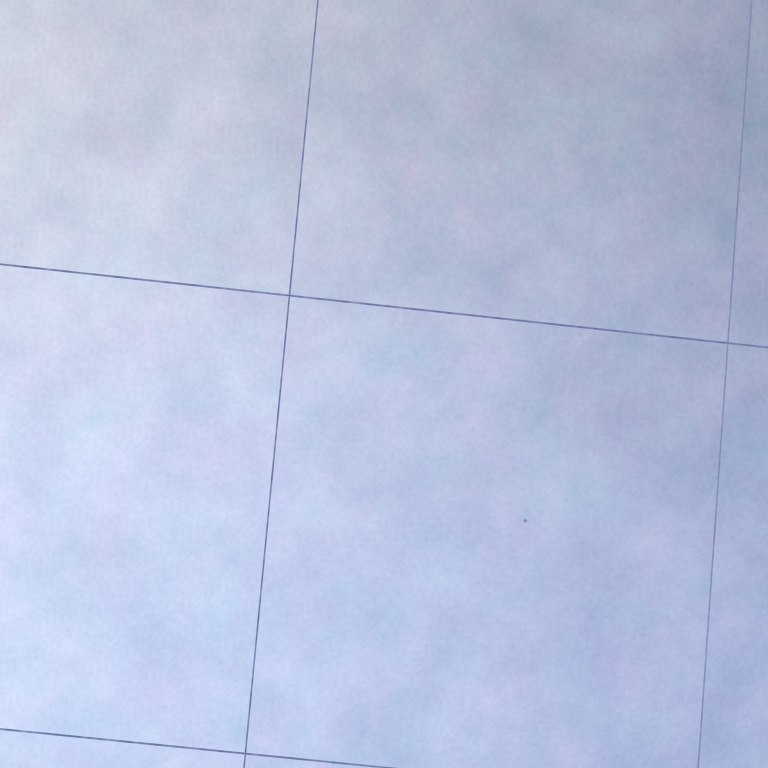
Write a three.js fragment shader that draws this texture.

```glsl
// Large pale blue stone tiles seen at a slight tilt, split by hairline joints.
// Two fanned line families give tile coordinates; gradient noise mottles each
// tile and wears the joints, over a broad fall of light from the left.
varying vec2 vUv;

const vec3 LIGHT_TOP_LEFT = vec3(0.795, 0.815, 0.872);
const vec3 LIGHT_TOP_RIGHT = vec3(0.595, 0.632, 0.728);
const vec3 LIGHT_LOW_LEFT = vec3(0.778, 0.838, 0.958);
const vec3 LIGHT_LOW_RIGHT = vec3(0.648, 0.698, 0.845);
const vec3 GLOW = vec3(0.046, 0.044, 0.050);
const vec3 JOINT_COLOR = vec3(0.41, 0.46, 0.64);
const vec3 PIT_COLOR = vec3(0.45, 0.49, 0.66);
const vec3 CLOUD_TINT = vec3(0.088, 0.078, 0.062);
const vec3 PINK_TINT = vec3(0.056, -0.010, 0.010);
const float JOINT_HALF_WIDTH = 0.0010;
const float EDGE_SOFTNESS = 0.0010;
const mat2 TURN = mat2(0.8, 0.6, -0.6, 0.8);

vec2 hash2(vec2 p) {
  vec2 q = vec2(dot(p, vec2(127.1, 311.7)), dot(p, vec2(269.5, 183.3)));
  return fract(sin(q) * 43758.5);
}

// Unit gradient at a lattice corner, projected on the offset to it.
float cornerSlope(vec2 cell, vec2 corner, vec2 f) {
  float angle = 6.28318 * hash2(cell + corner).x;
  return dot(vec2(cos(angle), sin(angle)), f - corner);
}

float gradientNoise(vec2 p) {
  vec2 cell = floor(p);
  vec2 f = p - cell;
  vec2 w = f * f * f * (f * (f * 6.0 - 15.0) + 10.0);
  float low = mix(cornerSlope(cell, vec2(0.0), f),
                  cornerSlope(cell, vec2(1.0, 0.0), f), w.x);
  float high = mix(cornerSlope(cell, vec2(0.0, 1.0), f),
                   cornerSlope(cell, vec2(1.0), f), w.x);
  return mix(low, high, w.y);
}

float fbm(vec2 p, float gain) {
  float sum = 0.0;
  float amplitude = 0.5;
  for (int i = 0; i < 6; i++) {
    p = TURN * p * 2.0 + 7.3;
    sum += amplitude * gradientNoise(p);
    amplitude *= gain;
  }
  return sum;
}

// Size of one tile along each axis, shrinking slightly with distance.
vec2 tileSpan(vec2 p) {
  return vec2(0.5913 - 0.0263 * p.y, 0.6052 - 0.0081 * p.x);
}

// Integer values fall on the joints.
vec2 tileCoords(vec2 p, vec2 span) {
  vec2 origin = vec2(0.3177 + 0.0963 * p.y, 0.0508 - 0.1003 * p.x);
  return (p - origin) / span;
}

float jointMask(float dist, float halfWidth) {
  return 1.0 - smoothstep(halfWidth - EDGE_SOFTNESS, halfWidth + EDGE_SOFTNESS, dist);
}

// Broad light: bilinear corners with a soft glow left of the centre.
vec3 lightField(vec2 p) {
  vec3 low = mix(LIGHT_LOW_LEFT, LIGHT_LOW_RIGHT, p.x);
  vec3 high = mix(LIGHT_TOP_LEFT, LIGHT_TOP_RIGHT, p.x);
  vec2 d = (p - vec2(0.28, 0.45)) / vec2(0.52, 0.45);
  return mix(low, high, smoothstep(0.05, 1.0, p.y)) + GLOW * exp(-dot(d, d));
}

// Mottled stone, shifted per tile so that no two tiles agree.
vec3 stone(vec3 base, vec2 p, vec2 seed) {
  vec2 q = p + seed * 19.0;
  float cloud = fbm(q * 3.5, 0.72);
  float tint = fbm(q * 5.0 + 31.0, 0.66);
  float grain = gradientNoise(TURN * q * 130.0) + 1.3 * gradientNoise(q.yx * 210.0 + 5.0);
  return base + CLOUD_TINT * cloud + PINK_TINT * tint + 0.014 * grain;
}

// Small round chip in the surface.
float pitMask(vec2 p, vec2 center, float radius) {
  return 1.0 - smoothstep(radius * 0.4, radius * 1.5, length(p - center));
}

void main() {
  vec2 span = tileSpan(vUv);
  vec2 tile = tileCoords(vUv, span);
  vec2 nearest = floor(tile + 0.5);
  vec2 dist = abs(tile - nearest) * span;

  vec3 color = stone(lightField(vUv), vUv, hash2(floor(tile)));
  color = mix(color, PIT_COLOR, 0.8 * pitMask(vUv, vec2(0.684, 0.322), 0.0022));

  // Joints: upright ones fade to the right and top, all are unevenly worn.
  float wear = 0.90 + 0.35 * gradientNoise(vUv * 38.0) + 0.35 * gradientNoise(vUv * 110.0);
  float rightFade = 1.0 - 0.35 * nearest.x;
  float topFade = 1.0 - 0.12 * smoothstep(0.5, 1.0, vUv.y);
  float upright = jointMask(dist.x, JOINT_HALF_WIDTH) * rightFade * topFade;
  float level = jointMask(dist.y, JOINT_HALF_WIDTH * 1.2);
  color = mix(color, JOINT_COLOR, clamp(max(upright, level) * wear, 0.0, 1.0));

  gl_FragColor = vec4(color, 1.0);
}
```
